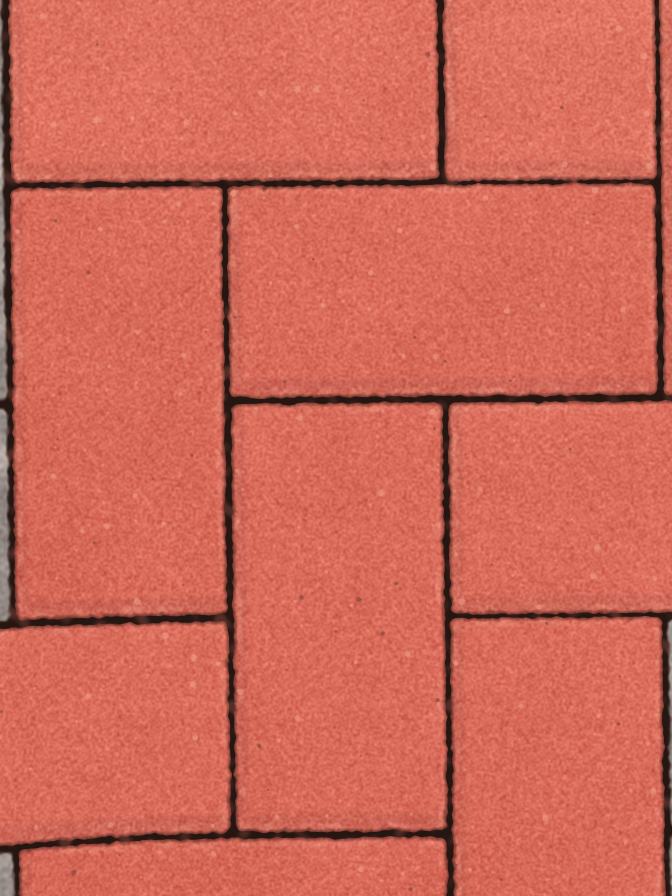
Write a WebGL 2 fragment shader that draws this texture.

```glsl
#version 300 es
precision highp float;
// Red concrete pavers laid in a herringbone pattern with dark, narrow joints.
// The diagonal index of each square cell gives the paver that covers it; a rough
// rounded box shapes the paver, and noise adds grain, flecks, pits and worn rims.

#define CELL 0.242                  // paver width, in canvas heights
#define ORIGIN vec2(0.007, -0.034)  // top left corner of the first cell
#define SKEW vec2(-0.012, 0.008)    // slight lean of columns and rows
#define HALF_GAP 0.012              // half a joint, in cells
#define CORNER 0.035                // corner radius, in cells
#define ROUGHNESS 0.013             // raggedness of the paver edges
#define GRAIN 0.13                  // strength of the fine surface grain
#define PAVER vec3(0.85, 0.42, 0.355)
#define JOINT vec3(0.15, 0.085, 0.068)
#define SOIL vec3(0.32, 0.18, 0.15)
#define GROUND vec3(0.61, 0.57, 0.55)
#define FLECK vec3(0.94, 0.62, 0.53)

uniform vec2 u_resolution;
out vec4 fragColor;

vec2 hash2(vec2 p) {
    vec3 q = fract(p.xyx * vec3(0.1031, 0.1030, 0.0973));
    q += dot(q, q.yzx + 33.33);
    return fract((q.xx + q.yz) * q.zy);
}

float cornerSlope(vec2 cell, vec2 corner, vec2 f) {
    return dot(hash2(cell + corner) * 2.0 - 1.0, f - corner);
}

// Gradient noise, centred on zero
float noise(vec2 p) {
    vec2 i = floor(p), f = p - i;
    vec2 w = f * f * f * (f * (f * 6.0 - 15.0) + 10.0);
    float near = mix(cornerSlope(i, vec2(0, 0), f), cornerSlope(i, vec2(1, 0), f), w.x);
    float far = mix(cornerSlope(i, vec2(0, 1), f), cornerSlope(i, vec2(1, 1), f), w.x);
    return mix(near, far, w.y);
}

// Scattered irregular spots: at most one per square, mostly small
float spots(vec2 p, float density, float maxRadius, float soft) {
    vec2 i = floor(p), f = p - i;
    vec2 pick = hash2(i + 17.0), centre = 0.25 + 0.5 * hash2(i + 71.0);
    float radius = maxRadius * mix(0.3, 1.0, pick.y * pick.y * pick.y);
    float d = length(f - centre) + 0.5 * radius * noise(p * 14.0) - radius;
    return step(pick.x, density) * (1.0 - smoothstep(-soft, soft, d));
}

float roundBox(vec2 p, vec2 halfSize, float r) {
    vec2 q = abs(p) - halfSize + r;
    return length(max(q, 0.0)) + min(max(q.x, q.y), 0.0) - r;
}

// Middle of the two-cell paver over a cell; lying is 1 for a horizontal one
vec2 paverCentre(vec2 cell, out float lying) {
    float k = mod(cell.x - cell.y, 4.0);
    lying = step(k, 1.5);
    if (k < 0.5) return cell + vec2(1.0, 0.5);
    if (k < 1.5) return cell + vec2(0.0, 0.5);
    if (k < 2.5) return cell + vec2(0.5, 0.0);
    return cell + vec2(0.5, 1.0);
}

vec3 paverColour(vec2 g, vec2 local, vec2 halfSize, float inside, float tone, float height, float px) {
    // Light falls off toward the top; every paver has its own tone
    vec3 col = PAVER + vec3(0.8, 1.0, 0.9) * (0.055 * (height - 0.1) - 0.022 + 0.02 * (tone - 0.5));
    col = mix(col, PAVER + 0.02, 0.35 * smoothstep(0.55, 0.2, height));
    col += 0.025 * noise(g * 2.3) + 0.025 * noise(g * 9.0);

    // Bevels on the left and bottom, with a pale worn rim
    float left = local.x + halfSize.x, bottom = halfSize.y - local.y;
    float bevel = max(smoothstep(0.075, 0.05, left), smoothstep(0.1, 0.07, bottom));
    col *= 1.0 - 0.055 * bevel;
    float wear = smoothstep(-0.15, 0.35, noise(g * 13.0 + 5.0));
    float rim = smoothstep(0.01, 0.025, inside) * smoothstep(0.05, 0.03, inside);
    col = mix(col, FLECK, 0.35 * rim * wear);

    // Fine grain on turned axes, then pale flecks and dark pits
    mat2 turn = mat2(0.8, 0.6, -0.6, 0.8);
    float grain = noise(turn * g * 61.0) + 0.6 * noise(turn * g * 29.0 + 40.0);
    col += GRAIN * grain * vec3(0.8, 1.0, 0.9);
    col = mix(col, FLECK, 0.6 * spots(g * 8.0, 0.3, 0.13, px * 8.0));
    col = mix(col, FLECK, 0.4 * spots(turn * g * 15.0, 0.25, 0.11, px * 15.0));
    col = mix(col, SOIL * 1.5, 0.65 * spots(turn * g * 5.0 + 9.0, 0.22, 0.06, px * 5.0));

    // Edge falling into shadow
    return col * mix(0.62, 1.0, smoothstep(0.0, 0.02, inside));
}

void main() {
    // Cell coordinates, with y pointing down and a droop at the lower left
    vec2 uv = gl_FragCoord.xy / u_resolution.y;
    vec2 q = vec2(uv.x, 1.0 - uv.y);
    vec2 g = (q + SKEW * q.yx - ORIGIN) / CELL;
    float droop = max(0.0, 1.0 - g.x);
    g.y -= 0.055 * droop * droop * q.y * q.y * q.y;
    float px = 1.0 / (u_resolution.y * CELL);

    // Rough outline of this paver, slightly shifted from its place
    float lying;
    vec2 centre = paverCentre(floor(g), lying);
    vec2 random = hash2(centre * 2.0 + 31.0);
    vec2 halfSize = mix(vec2(0.5, 1.0), vec2(1.0, 0.5), lying) - HALF_GAP;
    vec2 local = g - centre - 0.009 * (random - 0.5);
    float d = roundBox(local, halfSize, CORNER);
    d += ROUGHNESS * (0.6 * noise(g * 9.0) + noise(g * 27.0));

    // Joint filling, and bare ground where the paving ends
    vec3 base = mix(JOINT, SOIL, smoothstep(0.0, 0.4, noise(g * 11.0 + 3.0)));
    bool bare = centre.x < -0.25 || (centre.x > 3.2 && centre.y > 3.0);
    vec3 ground = GROUND * (1.0 + 0.35 * noise(g * 6.0) + 0.25 * noise(g * 37.0));
    vec3 bareCol = mix(base, ground, smoothstep(-0.004, 0.018, -d));
    vec3 paver = paverColour(g, local, halfSize, -d, random.x, uv.y, px);
    vec3 col = bare ? bareCol : mix(paver, base, smoothstep(-0.75 * px, 0.75 * px, d));
    fragColor = vec4(clamp(col, 0.0, 1.0), 1.0);
}
```
